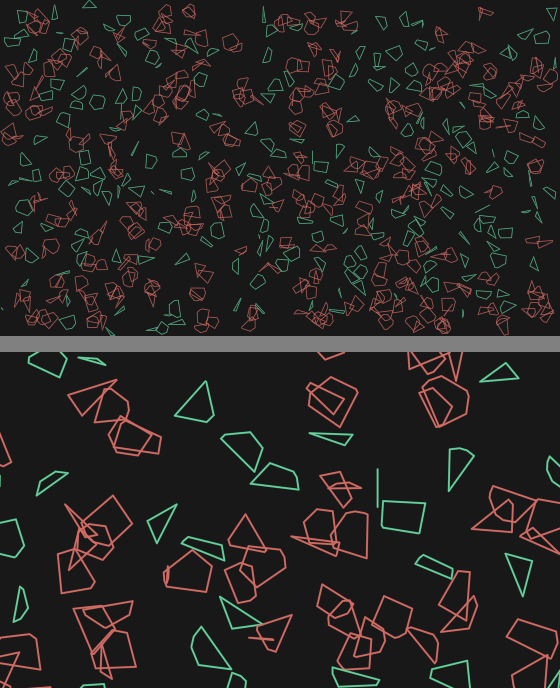
Top, the full canvas; bottom, a detail of the centre.
This pattern is drawn by a WebGL 1 fragment shader. Its source:

```glsl
precision highp float;
// Scattered convex polygon outlines: red where they collide, green where they stand free.
uniform vec2 u_resolution;

const int CORNERS = 7;
const int SLOTS = 4;
const float CELL = 0.055;
const vec3 BACKGROUND = vec3(0.094, 0.094, 0.098);
const vec3 COLLIDING = vec3(0.82, 0.42, 0.39);
const vec3 FREE = vec3(0.39, 0.82, 0.61);

float hash(vec2 p) {
  vec3 q = fract(vec3(p.xyx) * vec3(0.1031, 0.1030, 0.0973));
  q += dot(q, q.yzx + 33.33);
  return fract((q.x + q.y) * q.z);
}

vec2 slotSeed(vec2 cell, int slot) {
  return cell + 50.0 + float(slot) * vec2(137.0, 91.0);
}

// Centre and circumradius of a polygon; the radius is zero for an empty slot.
vec3 placement(vec2 cell, vec2 seed) {
  vec2 jitter = vec2(hash(seed + 11.3), hash(seed + 47.9));
  vec2 centre = (cell + jitter) * CELL;
  float radius = mix(0.019, 0.026, hash(seed + 73.1));
  vec2 size = vec2(u_resolution.x / u_resolution.y, 1.0);
  vec2 margin = min(centre, size - centre);
  bool present = hash(seed + 5.7) < 0.28 && min(margin.x, margin.y) > radius;
  return vec3(centre, present ? radius : 0.0);
}

// Random gap before the next corner; leading zero gaps merge unused corners.
float cornerGap(vec2 seed, int i, float unused) {
  float k = float(i);
  return k < unused ? 0.0 : -log(hash(seed + 19.7 * (k + 1.0)) + 0.001);
}

// Corners in counterclockwise order on a circle.
void makePolygon(vec3 place, vec2 seed, out vec2 corner[CORNERS]) {
  float unused = floor(hash(seed + 31.7) * 5.0);
  float total = 0.0;
  for (int i = 0; i < CORNERS; i++) total += cornerGap(seed, i, unused);
  float angle = 6.2832 * hash(seed + 83.3);
  for (int i = 0; i < CORNERS; i++) {
    corner[i] = place.xy + place.z * vec2(cos(angle), sin(angle));
    angle += 6.2832 * cornerGap(seed, i, unused) / total;
  }
}

float outlineDistance(vec2 p, vec2 corner[CORNERS]) {
  float d = 1.0;
  vec2 previous = corner[CORNERS - 1];
  for (int i = 0; i < CORNERS; i++) {
    vec2 edge = corner[i] - previous;
    vec2 q = p - previous;
    float t = clamp(dot(q, edge) / max(dot(edge, edge), 1e-9), 0.0, 1.0);
    d = min(d, length(q - edge * t));
    previous = corner[i];
  }
  return d;
}

// True if some edge of a has all of b on its outer side.
bool separates(vec2 a[CORNERS], vec2 b[CORNERS]) {
  vec2 previous = a[CORNERS - 1];
  for (int i = 0; i < CORNERS; i++) {
    vec2 edge = a[i] - previous;
    float gap = 1.0;
    for (int j = 0; j < CORNERS; j++)
      gap = min(gap, dot(vec2(edge.y, -edge.x), b[j] - a[i]));
    if (gap > 0.0) return true;
    previous = a[i];
  }
  return false;
}

bool collides(vec2 cell, vec3 place, vec2 corner[CORNERS]) {
  for (int y = -1; y <= 1; y++)
  for (int x = -1; x <= 1; x++)
  for (int s = 0; s < SLOTS; s++) {
    vec2 otherCell = cell + vec2(float(x), float(y));
    vec2 seed = slotSeed(otherCell, s);
    vec3 other = placement(otherCell, seed);
    float apart = distance(other.xy, place.xy);
    if (other.z > 0.0 && apart > 1e-6 && apart < other.z + place.z) {
      vec2 otherCorner[CORNERS];
      makePolygon(other, seed, otherCorner);
      if (!separates(corner, otherCorner) && !separates(otherCorner, corner)) return true;
    }
  }
  return false;
}

void main() {
  vec2 p = gl_FragCoord.xy / u_resolution.y;
  float pixel = 1.0 / u_resolution.y;
  float lineWidth = 0.0019;
  float inner = max(0.0, 0.5 * lineWidth - 0.7 * pixel);
  float outer = 0.5 * lineWidth + 0.7 * pixel;
  vec3 color = BACKGROUND;

  // Draw every polygon whose outline can reach this point.
  for (int y = -1; y <= 1; y++)
  for (int x = -1; x <= 1; x++)
  for (int s = 0; s < SLOTS; s++) {
    vec2 cell = floor(p / CELL) + vec2(float(x), float(y));
    vec2 seed = slotSeed(cell, s);
    vec3 place = placement(cell, seed);
    if (place.z > 0.0 && distance(p, place.xy) < place.z + outer) {
      vec2 corner[CORNERS];
      makePolygon(place, seed, corner);
      float d = outlineDistance(p, corner);
      if (d < outer) {
        float ink = min(lineWidth / pixel, 1.0) * (1.0 - smoothstep(inner, outer, d));
        color = mix(color, collides(cell, place, corner) ? COLLIDING : FREE, ink);
      }
    }
  }
  gl_FragColor = vec4(color, 1.0);
}
```
